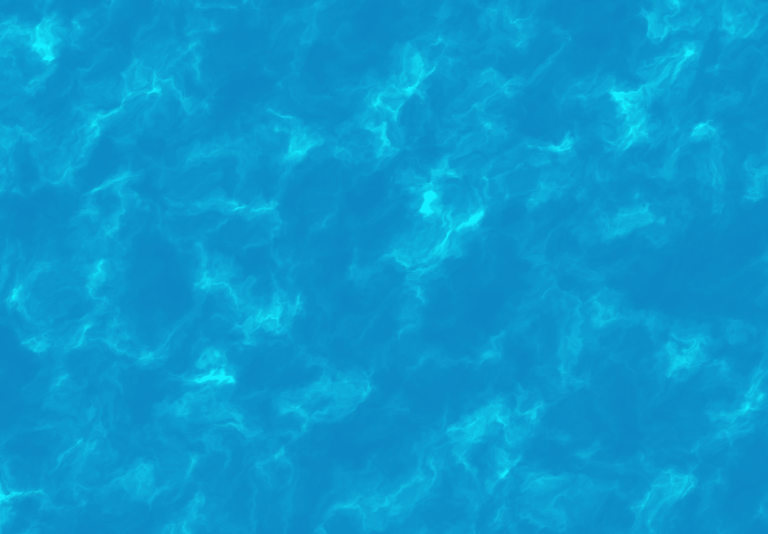
Reproduce this texture procedurally as a Shadertoy shader.

```glsl
// Sunlit pool water: soft turquoise caustics drifting over deep blue.
// Warped cell distances give rounded pools with soft rims, cloudy noise gathers
// them into ragged clumps, and an exponential makes rare bright glints.

const vec3 DEEP_BLUE = vec3(0.045, 0.530, 0.765);
const vec3 BRIGHT_CYAN = vec3(0.075, 0.925, 0.995);
const float FBM_SPREAD = 0.116;

vec2 hash22(vec2 p) {
    vec3 q = fract(vec3(p.xyx) * vec3(0.1031, 0.1030, 0.0973));
    q += dot(q, q.yzx + 33.33);
    return fract((q.xx + q.yz) * q.zy);
}

// Two independent channels of smooth value noise.
vec2 noise2(vec2 p) {
    vec2 cell = floor(p);
    vec2 f = fract(p);
    f = f * f * (3.0 - 2.0 * f);
    vec2 low = mix(hash22(cell), hash22(cell + vec2(1.0, 0.0)), f.x);
    vec2 high = mix(hash22(cell + vec2(0.0, 1.0)), hash22(cell + 1.0), f.x);
    return mix(low, high, f.y);
}

// Layered noise, centred on zero and scaled to about unit spread.
vec2 fbm2(vec2 p) {
    const mat2 turn = mat2(0.8, 0.6, -0.6, 0.8);
    vec2 sum = vec2(0.0);
    float amplitude = 1.0;
    float total = 0.0;
    for (int i = 0; i < 5; i++) {
        sum += amplitude * noise2(p);
        total += amplitude;
        amplitude *= 0.6;
        p = turn * p * 2.03 + 17.3;
    }
    return (sum / total - 0.5) / FBM_SPREAD;
}

// Distances to the nearest and second nearest scattered point.
vec2 cellDistances(vec2 p) {
    vec2 cell = floor(p);
    vec2 f = fract(p);
    vec2 nearest = vec2(8.0);
    for (int y = -1; y <= 1; y++) {
        for (int x = -1; x <= 1; x++) {
            vec2 offset = vec2(float(x), float(y));
            float d = length(offset + hash22(cell + offset) - f);
            nearest.y = min(nearest.y, max(nearest.x, d));
            nearest.x = min(nearest.x, d);
        }
    }
    return nearest;
}

// x: rounded pools brightening to their rims, y: soft filaments on the rims.
vec2 caustics(vec2 p, float scale) {
    vec2 sum = vec2(0.0);
    float weight = 0.5;
    for (int i = 0; i < 3; i++) {
        vec2 d = cellDistances(p * scale + 31.7 * float(i));
        sum += weight * vec2(d.x, exp(-7.0 * (d.y - d.x)));
        weight *= 0.62;
        scale *= 1.8;
    }
    return sum;
}

void mainImage(out vec4 fragColor, in vec2 fragCoord) {
    vec2 p = fragCoord / iResolution.y + 3.0;

    // Wisps lean slightly toward the upper right.
    vec2 leaning = vec2(p.x - p.y * 0.12, p.y * 1.05 - p.x * 0.12);
    vec2 warped = leaning + 0.016 * fbm2(leaning * 8.0);

    float clumps = fbm2(warped * 8.0 + 9.0).x;
    float wisps = fbm2(warped * 21.0 + 5.0).y;
    vec2 light = caustics(warped, 9.5);
    float pools = (light.x - 0.47) / 0.125;
    float filaments = (light.y - 0.33) / 0.18;

    float level = 0.82 * clumps + 0.33 * wisps + 0.36 * pools + 0.2 * filaments;
    float glow = min(0.14 * exp(0.76 * level), 1.0);
    fragColor = vec4(mix(DEEP_BLUE, BRIGHT_CYAN, glow), 1.0);
}
```
